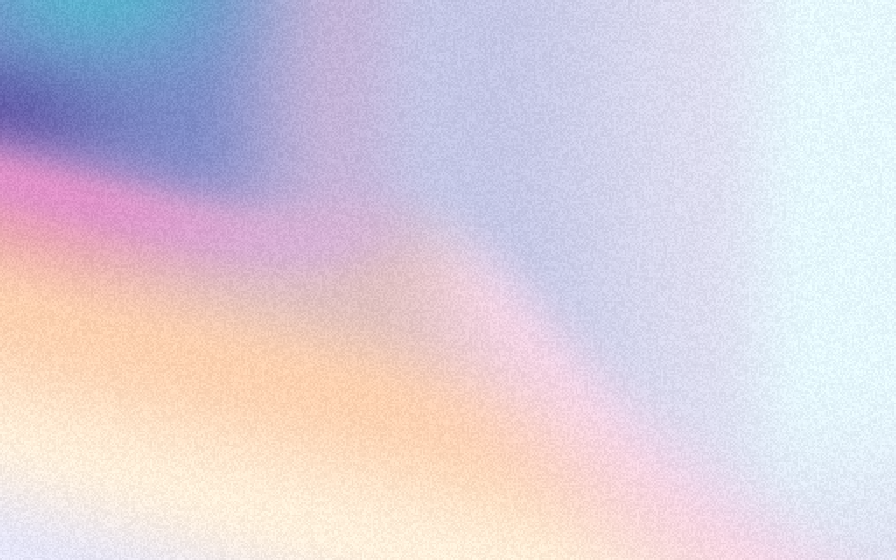
This background is drawn by a Shadertoy shader. Its source:

```glsl
// A soft pastel gradient: a cool sky over a warm glow, parted by a pink ridge.
// Each side is layered from smooth ramps and elliptical glows, then blended
// across the ridge curve and covered with a fine paper grain.

// Cool side
const vec3 TEAL       = vec3(0.37, 0.69, 0.81);
const vec3 INDIGO     = vec3(0.38, 0.35, 0.66);
const vec3 BLUE       = vec3(0.51, 0.56, 0.79);
const vec3 LILAC      = vec3(0.77, 0.71, 0.85);
const vec3 PERIWINKLE = vec3(0.77, 0.78, 0.90);
const vec3 MIST       = vec3(0.87, 0.87, 0.94);
const vec3 ICE        = vec3(0.90, 0.97, 0.99);

// Ridge
const vec3 ORCHID     = vec3(0.89, 0.57, 0.79);
const vec3 MAUVE      = vec3(0.84, 0.70, 0.84);
const vec3 BLUSH      = vec3(0.96, 0.84, 0.91);

// Warm side
const vec3 CORAL      = vec3(0.92, 0.67, 0.68);
const vec3 TAN        = vec3(0.88, 0.76, 0.75);
const vec3 PEACH      = vec3(0.99, 0.82, 0.69);
const vec3 CREAM      = vec3(1.00, 0.94, 0.86);
const vec3 PEARL      = vec3(0.90, 0.90, 0.97);

const float WARM_TILT   = 0.38;  // slope of the warm bands
const float RIDGE_GLOW  = 0.075; // thickness of the pink ridge
const float GRAIN       = 0.07;  // full range of the grain
const vec2  GRAIN_CELLS = vec2(512.0, 320.0);

float bell(float t) { return exp(-t * t); }

float glow(vec2 p, vec2 center, vec2 radius) {
    vec2 q = (p - center) / radius;
    return exp(-dot(q, q));
}

float hash(vec2 cell) {
    vec3 q = fract(cell.xyx * 0.1031);
    q += dot(q, q.yzx + 33.33);
    return fract((q.x + q.y) * q.z);
}

// Height of the ridge: a falling line, a soft bump and a steeper right end
float ridgeHeight(float x) {
    float bend = 0.04 * log(1.0 + exp((x - 0.52) / 0.04));
    return 0.68 - 0.40 * x + 0.11 * bell((x - 0.51) / 0.15) - 0.8 * bend;
}

vec3 coolSide(vec2 p) {
    vec3 c = mix(BLUE, LILAC, smoothstep(0.20, 0.38, p.x));
    c = mix(c, PERIWINKLE, smoothstep(0.37, 0.49, p.x));
    c = mix(c, MIST, smoothstep(0.52, 0.82, p.x));
    c = mix(c, ICE, smoothstep(0.78, 0.91, p.x) * smoothstep(-0.10, 0.36, p.y));
    c = mix(c, INDIGO, glow(p, vec2(-0.01, 0.80), vec2(0.13, 0.12)));
    return mix(c, TEAL, min(1.0, 1.15 * glow(p, vec2(0.11, 1.04), vec2(0.14, 0.15))));
}

vec3 warmSide(vec2 p, float depth) {
    float band = p.y + WARM_TILT * p.x;
    vec3 top = mix(CORAL, TAN, smoothstep(0.0, 0.30, p.x));
    vec3 c = mix(CREAM, PEACH, smoothstep(0.18, 0.45, band));
    c = mix(c, top, smoothstep(0.45, 0.62, band));
    c = mix(c, PEARL, smoothstep(0.24, 0.01, p.y + 0.5 * p.x));
    float blush = smoothstep(0.40, 0.58, p.x) * smoothstep(0.45, 0.0, depth);
    return mix(c, BLUSH, blush);
}

void mainImage(out vec4 fragColor, in vec2 fragCoord) {
    vec2 p = fragCoord / iResolution.xy;
    float depth = ridgeHeight(p.x) - p.y;

    // Blend the two sides, softer towards the right
    float softness = mix(0.06, 0.13, p.x);
    vec3 color = mix(coolSide(p), warmSide(p, depth),
                     smoothstep(-softness, softness, depth));

    // Pink light along the left part of the ridge
    vec3 pink = mix(ORCHID, MAUVE, smoothstep(0.05, 0.38, p.x));
    float ridge = bell(depth / RIDGE_GLOW) * smoothstep(0.52, 0.34, p.x);
    color = mix(color, pink, 0.95 * ridge);

    // Fine grain
    color += GRAIN * (hash(floor(p * GRAIN_CELLS)) - 0.5);
    fragColor = vec4(clamp(color, 0.0, 1.0), 1.0);
}
```
